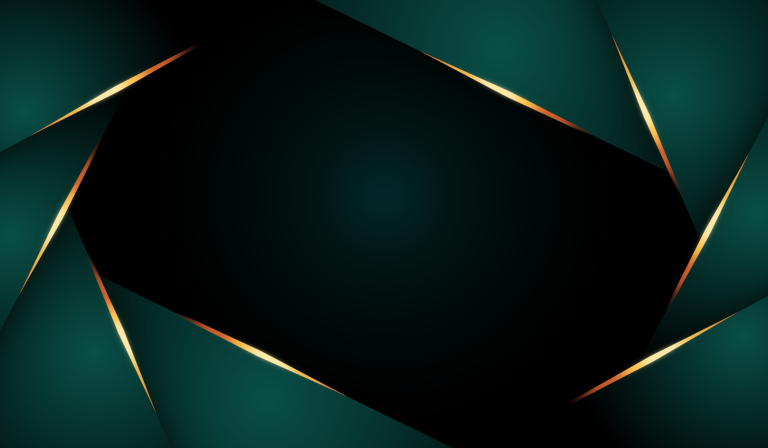
Write a Shadertoy shader that draws this background.

```glsl
const vec3 TEAL = vec3(0.035, 0.31, 0.28);
const vec3 RUST = vec3(0.46, 0.17, 0.09);
const vec3 COPPER = vec3(0.80, 0.38, 0.18);
const vec3 GOLD = vec3(1.00, 0.77, 0.32);
const vec3 CREAM = vec3(1.00, 0.91, 0.66);

// Soft central light fading to black
vec3 backdrop(vec2 p, vec2 center, float radius) {
    float d = length(p - center) / radius;
    float wide = pow(max(1.0 - d, 0.0), 1.25);
    float core = exp(-d * d * 18.0);
    return vec3(0.006, 0.125, 0.105) * wide + vec3(0.006, 0.025, 0.050) * core;
}

// Position along (x, 0 to 1) and signed distance across (y) the line a-b
vec2 lineCoords(vec2 p, vec2 a, vec2 b) {
    vec2 span = b - a;
    vec2 dir = normalize(span);
    vec2 rel = p - a;
    return vec2(dot(rel, dir) / length(span), dot(rel, vec2(-dir.y, dir.x)));
}

// Metal colours from the faded inner end to the pointed outer end
vec3 metalRamp(float t) {
    vec3 col = mix(RUST, COPPER, smoothstep(0.05, 0.28, t));
    col = mix(col, GOLD, smoothstep(0.27, 0.42, t));
    col = mix(col, CREAM, smoothstep(0.40, 0.50, t));
    col = mix(col, GOLD * 0.93, smoothstep(0.60, 0.75, t));
    return mix(col, COPPER, smoothstep(0.74, 1.0, t));
}

// Tapered metallic sliver with a blurred highlight
vec3 addStreak(vec3 col, vec2 q, float width, float aa) {
    float t = q.x;
    float along = (t - 0.52) / 0.13;
    float across = q.y / (width * 1.25);
    float glow = exp(-along * along - across * across);
    col = mix(col, CREAM * 0.9, 0.6 * glow);

    float halfWidth = width * min(mix(0.45, 1.0, 2.0 * t), 2.0 * (1.0 - t));
    float body = 1.0 - smoothstep(-aa, aa, abs(q.y) - max(halfWidth, 0.0));
    body *= smoothstep(0.0, 0.2, t) * (1.0 - smoothstep(0.96, 1.0, t));
    return mix(col, metalRamp(t), body);
}

// Half-plane sheet lit around a point, with a shadow beneath and a metal edge
vec3 addPanel(vec3 col, vec2 p, vec2 inner, vec2 outer, vec2 light, float radius, float aa) {
    vec2 q = lineCoords(p, inner, outer);
    col *= 1.0 - 0.4 * exp(-max(q.y, 0.0) / 0.045);
    float lit = max(1.0 - length(p - light) / radius, 0.0);
    float cover = 1.0 - smoothstep(-aa, aa, q.y);
    col = mix(col, TEAL * lit, cover);
    return addStreak(col, q, 0.0068, aa);
}

// Four overlapping sheets, from the lowest to the topmost
vec3 addCorner(vec3 col, vec2 p, float aa) {
    col = addPanel(col, p, vec2(-0.478, -0.192), vec2(-0.076, -0.388),
                   vec2(-0.259, -0.388), 0.74, aa);
    col = addPanel(col, p, vec2(-0.667, -0.054), vec2(-0.507, -0.426),
                   vec2(-0.645, -0.286), 0.50, aa);
    col = addPanel(col, p, vec2(-0.627, 0.199), vec2(-0.817, -0.163),
                   vec2(-0.835, -0.025), 0.44, aa);
    return addPanel(col, p, vec2(-0.400, 0.408), vec2(-0.795, 0.194),
                    vec2(-0.801, 0.250), 0.38, aa);
}

void mainImage(out vec4 fragColor, in vec2 fragCoord) {
    vec2 p = (fragCoord - 0.5 * iResolution.xy) / iResolution.y;
    float aa = 0.8 / iResolution.y;
    vec3 col = backdrop(p, vec2(0.0, 0.065), 0.52);

    // Both halves share one design, turned by half a circle
    for (int side = 0; side < 2; side++) {
        col = addCorner(col, side == 0 ? p : -p, aa);
    }
    fragColor = vec4(col, 1.0);
}
```
